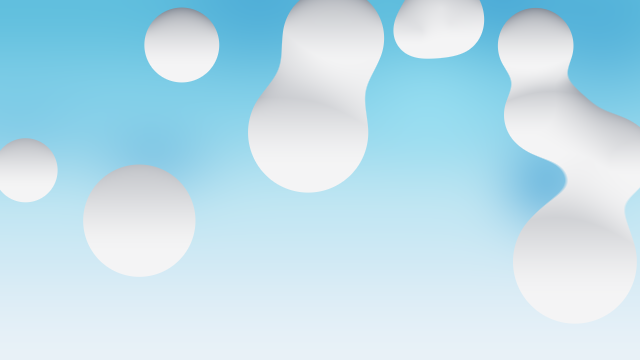
Write a WebGL 2 fragment shader that draws this background.

```glsl
#version 300 es
precision highp float;
// Soft white balls, some melting together, floating over a pale-to-cyan sky.

#define SKY_LOW vec3(0.91, 0.945, 0.97)
#define SKY_HAZE vec3(0.84, 0.92, 0.96)
#define SKY_MID vec3(0.75, 0.90, 0.95)
#define SKY_CYAN vec3(0.54, 0.83, 0.92)
#define SKY_TOP vec3(0.38, 0.75, 0.87)
#define SHADOW_BLUE vec3(0.24, 0.61, 0.82)
#define BALL_LIGHT vec3(0.957, 0.957, 0.96)
#define BALL_SHADE vec3(0.73, 0.74, 0.76)
#define BALL_RIM vec3(0.38, 0.42, 0.48)
#define RIM_DEPTH 0.022

uniform vec2 u_resolution;
out vec4 fragColor;

// Signed distance and relative height (-1 at the base, 1 at the crown).
vec2 ball(vec2 p, vec2 center, float radius) {
    vec2 q = p - center;
    return vec2(length(q) - radius, q.y / radius);
}

// Smooth union that also blends the relative heights.
vec2 melt(vec2 a, vec2 b, float k) {
    float h = clamp(0.5 + 0.5 * (b.x - a.x) / k, 0.0, 1.0);
    return mix(b, a, h) - vec2(k * h * (1.0 - h), 0.0);
}

vec2 nearest(vec2 a, vec2 b) {
    return a.x < b.x ? a : b;
}

float glow(vec2 p, vec2 center, vec2 size) {
    vec2 q = (p - center) / size;
    return exp(-dot(q, q));
}

vec3 sky(vec2 p) {
    vec3 c = mix(SKY_LOW, SKY_HAZE, smoothstep(0.0, 0.28, p.y));
    c = mix(c, SKY_MID, smoothstep(0.18, 0.48, p.y));
    c = mix(c, SKY_CYAN, smoothstep(0.40, 0.74, p.y));
    c = mix(c, SKY_TOP, smoothstep(0.66, 1.0, p.y));

    // Blue shade gathered near the balls and along the top
    float shade = 0.45 * glow(p, vec2(0.72, 1.02), vec2(0.22, 0.20));
    shade += 0.50 * glow(p, vec2(1.38, 1.02), vec2(0.18, 0.15));
    shade += 0.35 * glow(p, vec2(1.68, 0.92), vec2(0.18, 0.20));
    shade += 0.50 * glow(p, vec2(1.52, 0.49), vec2(0.13, 0.13));
    shade += 0.28 * glow(p, vec2(0.43, 0.56), vec2(0.16, 0.12));
    shade += 0.16 * glow(p, vec2(0.05, 0.64), vec2(0.22, 0.14));
    c = mix(c, SHADOW_BLUE, min(shade, 1.0));

    // Lighter pool in the open centre
    return mix(c, vec3(0.65, 0.91, 0.97), 0.4 * glow(p, vec2(1.19, 0.70), vec2(0.18, 0.16)));
}

vec2 blobs(vec2 p) {
    // Single balls
    vec2 shape = ball(p, vec2(0.505, 0.875), 0.104);
    shape = nearest(shape, ball(p, vec2(0.071, 0.527), 0.089));
    shape = nearest(shape, ball(p, vec2(0.387, 0.387), 0.156));

    // Tall central pair
    vec2 pair = melt(ball(p, vec2(0.926, 0.894), 0.141),
                     ball(p, vec2(0.856, 0.632), 0.167), 0.123);

    // Rounded lump at the top edge
    vec2 lump = melt(ball(p, vec2(1.167, 0.914), 0.074),
                     ball(p, vec2(1.252, 0.935), 0.088), 0.06);
    lump = melt(lump, ball(p, vec2(1.227, 0.977), 0.093), 0.06);

    // Chain on the right
    vec2 chain = melt(ball(p, vec2(1.488, 0.873), 0.105),
                      ball(p, vec2(1.509, 0.681), 0.109), 0.07);
    chain = melt(chain, ball(p, vec2(1.718, 0.565), 0.100), 0.19);
    chain = melt(chain, ball(p, vec2(1.597, 0.273), 0.172), 0.15);

    return nearest(nearest(shape, pair), nearest(lump, chain));
}

vec3 surface(vec2 p, vec2 shape) {
    float crown = smoothstep(-0.6, 1.1, shape.y);
    vec3 c = mix(BALL_LIGHT, BALL_SHADE, crown * mix(0.55, 0.95, p.y));
    float rim = exp(min(shape.x, 0.0) / RIM_DEPTH) * smoothstep(0.1, 1.0, shape.y);
    return mix(c, BALL_RIM, rim * 0.6 * smoothstep(0.35, 1.0, p.y));
}

void main() {
    vec2 p = gl_FragCoord.xy / u_resolution.y;
    vec2 shape = blobs(p);
    float cover = clamp(0.5 - shape.x * u_resolution.y, 0.0, 1.0);
    fragColor = vec4(mix(sky(p), surface(p, shape), cover), 1.0);
}
```
